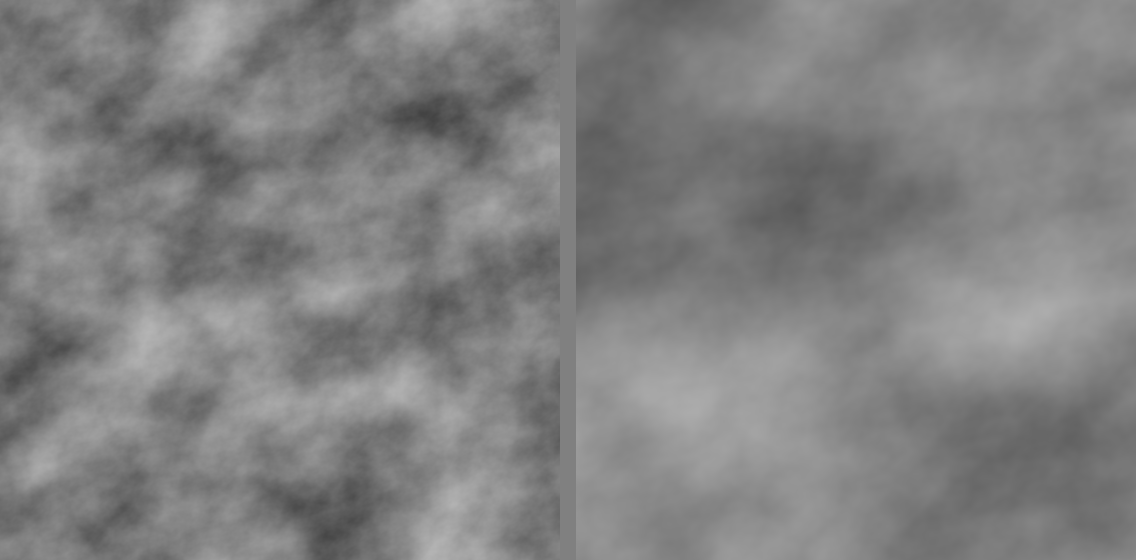
Left, the full canvas; right, a detail of the centre.
Reproduce this texture procedurally as a three.js fragment shader.

```glsl
// Soft grey cloud texture: tiling gradient-noise fbm, slightly wider than tall and gently tilted.
varying vec2 vUv;

const vec2  BASE_CELLS  = vec2(5.0, 6.0); // whole cells across and up in the first octave
const float BASE_TILT   = 1.0;            // whole rows climbed over the width
const int   OCTAVES     = 6;
const float GAIN        = 0.52;           // amplitude ratio between octaves
const vec2  OCTAVE_STEP = vec2(0.37, 0.61); // keeps the octave lattices from lining up
const float SEED        = 4.0;            // picks the arrangement of the clouds
const float MID_GREY    = 0.503;
const float CONTRAST    = 0.285;
const float DARK_SKEW   = 0.04;           // deepens shadows, flattens highlights
const float TAU         = 6.2831853;

float hash(vec2 cell, float seed) {
  vec3 p = fract(vec3(cell.xyx + seed * 17.3) * vec3(0.1031, 0.1030, 0.0973));
  p += dot(p, p.yzx + 33.33);
  return fract((p.x + p.y) * p.z);
}

// Maps a cell of the tilted lattice to its twin inside one tile.
vec2 wrapCell(vec2 cell, vec2 period, float tilt) {
  float turns = floor((cell.x + 0.5) / period.x);
  cell += turns * vec2(-period.x, tilt);
  return vec2(cell.x, cell.y - period.y * floor((cell.y + 0.5) / period.y));
}

float cornerValue(vec2 cell, vec2 offset, vec2 period, float tilt, float seed) {
  float angle = TAU * hash(wrapCell(cell, period, tilt), seed);
  return dot(vec2(cos(angle), sin(angle)), offset);
}

// Gradient noise that repeats over the tilted tile.
float gradientNoise(vec2 p, vec2 period, float tilt, float seed) {
  vec2 cell = floor(p);
  vec2 f = p - cell;
  vec2 fade = f * f * f * (f * (f * 6.0 - 15.0) + 10.0);
  vec2 e = vec2(1.0, 0.0);
  float a = cornerValue(cell, f, period, tilt, seed);
  float b = cornerValue(cell + e.xy, f - e.xy, period, tilt, seed);
  float c = cornerValue(cell + e.yx, f - e.yx, period, tilt, seed);
  float d = cornerValue(cell + e.xx, f - e.xx, period, tilt, seed);
  return mix(mix(a, b, fade.x), mix(c, d, fade.x), fade.y);
}

float cloudFbm(vec2 uv) {
  float sum = 0.0;
  float amplitude = 1.0;
  float scale = 1.0;
  for (int i = 0; i < OCTAVES; i++) {
    float seed = float(i) + SEED;
    vec2 period = BASE_CELLS * scale;
    float tilt = BASE_TILT * scale;
    vec2 p = uv * period - vec2(0.0, uv.x * tilt) + seed * OCTAVE_STEP;
    sum += amplitude * gradientNoise(p, period, tilt, seed);
    amplitude *= GAIN;
    scale *= 2.0;
  }
  return sum;
}

void main() {
  float cloud = cloudFbm(vUv);
  float grey = MID_GREY + CONTRAST * cloud - DARK_SKEW * cloud * cloud;
  gl_FragColor = vec4(vec3(clamp(grey, 0.0, 1.0)), 1.0);
}
```
